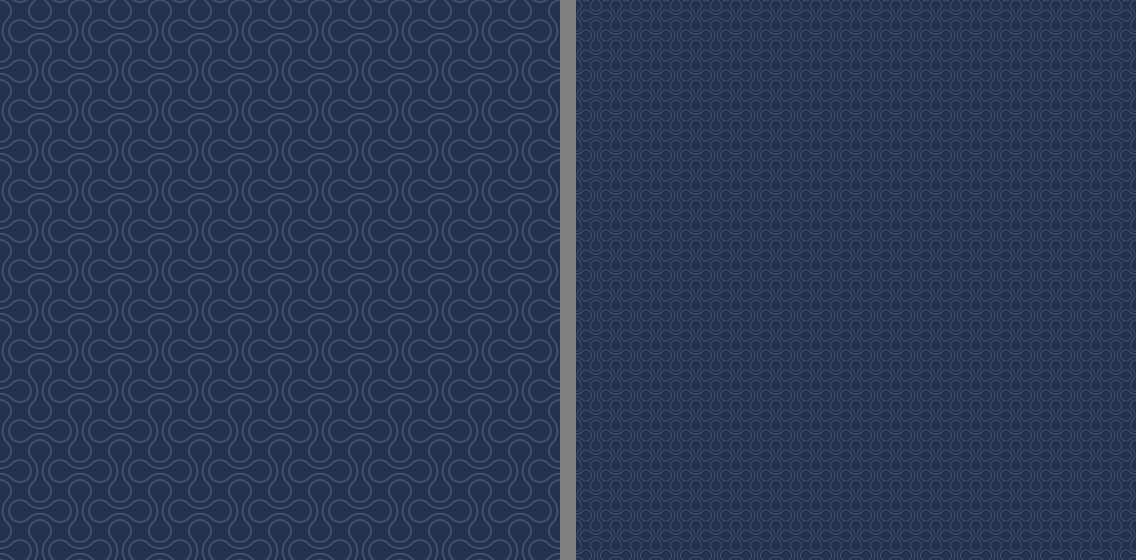
Left, the tile; right, the same tile 2 across and 2 down.
Reproduce this pattern procedurally as a Shadertoy shader.

```glsl
#define CELLS 14.0        // dumbbells across and down, even so that it tiles
#define SHIFT_Y 0.224     // height of the lowest row, in cells
#define LOBE_RADIUS 0.275
#define LINE_WIDTH 0.042
#define GROUND vec3(0.133, 0.196, 0.310)
#define LINE vec3(0.263, 0.333, 0.445)

// Distance to the outlines inside one cell holding a horizontal dumbbell
float outlineDistance(vec2 local) {
    vec2 q = abs(local);
    float toOwnLobe = length(q - vec2(0.5, 0.0));
    float toNextLobe = length(q - vec2(0.0, 0.5));

    // The waist arc is centred on the neighbouring lobe and tangent to its own
    float waistRadius = sqrt(0.5) - LOBE_RADIUS;
    float own = q.x + q.y < 0.5 ? waistRadius - toNextLobe
                                : toOwnLobe - LOBE_RADIUS;
    float neighbour = toNextLobe - LOBE_RADIUS;
    return min(abs(own), abs(neighbour));
}

void mainImage(out vec4 fragColor, in vec2 fragCoord) {
    vec2 p = CELLS * fragCoord / iResolution.xy - vec2(0.0, SHIFT_Y);
    vec2 cell = floor(p + 0.5);
    vec2 local = p - cell;

    // Checkerboard of horizontal and vertical dumbbells
    if (mod(cell.x + cell.y, 2.0) > 0.5) local = local.yx;

    // Smoothed stroke
    float pixel = CELLS / min(iResolution.x, iResolution.y);
    float edge = outlineDistance(local) - 0.5 * LINE_WIDTH;
    float stroke = 1.0 - smoothstep(-0.7 * pixel, 0.7 * pixel, edge);
    fragColor = vec4(mix(GROUND, LINE, stroke), 1.0);
}
```
